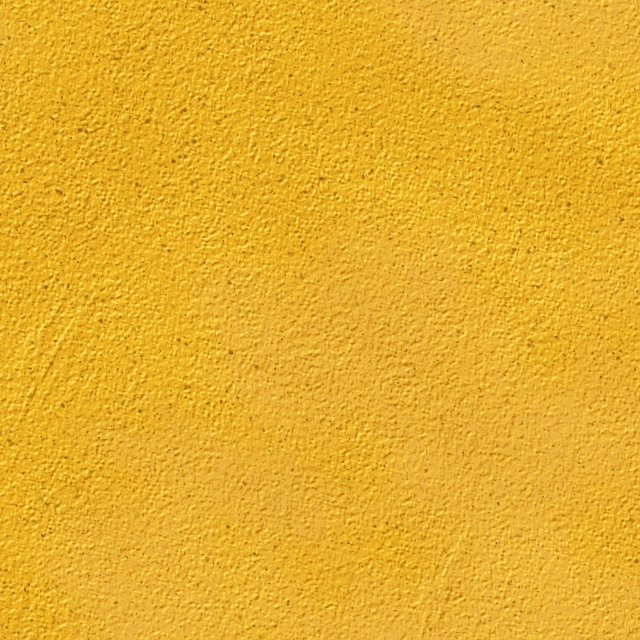
Reproduce this texture procedurally as a WebGL 2 fragment shader.

```glsl
#version 300 es
precision highp float;
// Golden yellow rough plaster with fine lit grain, soft patches, pits and trowel drags.

#define GRAIN_FREQ 215.0
#define GRAIN_GAIN 4.9
#define CLUMP_FREQ 15.0
#define PATCH_FREQ 3.4
#define PATCH_TONE 1.2
#define PIT_FREQ 105.0
#define PIT_CHANCE 0.32
#define DRAG_DEPTH 0.42
#define LIGHT_DIR vec2(-0.6, 0.8)

uniform vec2 u_resolution;
out vec4 fragColor;

const vec3 SHADOW = vec3(0.75, 0.485, 0.045);
const vec3 SHADE  = vec3(0.86, 0.62, 0.105);
const vec3 BASE   = vec3(0.91, 0.69, 0.125);
const vec3 PALE   = vec3(0.91, 0.70, 0.225);
const vec3 LIGHT  = vec3(0.95, 0.76, 0.185);
const vec3 GLINT  = vec3(0.97, 0.86, 0.36);
const vec3 PIT    = vec3(0.56, 0.34, 0.03);

float hash(vec2 p) {
    return fract(sin(dot(p, vec2(127.1, 311.7))) * 43758.5);
}

float noise(vec2 p) {
    vec2 cell = floor(p), f = fract(p);
    f = f * f * (3.0 - 2.0 * f);
    float low  = mix(hash(cell), hash(cell + vec2(1.0, 0.0)), f.x);
    float high = mix(hash(cell + vec2(0.0, 1.0)), hash(cell + 1.0), f.x);
    return mix(low, high, f.y);
}

vec2 rotate(vec2 p, float angle) {
    float c = cos(angle), s = sin(angle);
    return vec2(c * p.x + s * p.y, c * p.y - s * p.x);
}

float fbm(vec2 p) {
    float sum = 0.0, weight = 0.5;
    for (int i = 0; i < 5; i++) {
        sum += weight * noise(p);
        p = rotate(p, 0.9) * 2.03 + 17.3;
        weight *= 0.5;
    }
    return sum / 0.96875;
}

// Fine broken grooves left by a trowel along a slightly bent stroke.
float drag(vec2 p, vec2 centre, vec2 halfSize, float angle) {
    vec2 q = rotate(p - centre, angle);
    q.y += 0.8 * q.x * q.x;
    float mask = 1.0 - smoothstep(0.4, 1.0, length(q / halfSize));
    float groove = noise(vec2(q.x * 14.0, q.y * 150.0) + centre * 70.0);
    return mask * smoothstep(0.35, 0.75, groove);
}

float surfaceHeight(vec2 p) {
    vec2 warp = vec2(noise(p * 70.0), noise(p * 70.0 + 31.7)) * 0.6;
    vec2 g = rotate(p, 0.45) * GRAIN_FREQ + warp;
    float h = 0.62 * noise(g) + 0.36 * noise(rotate(g, 1.1) * 1.7 + 9.2);
    h += DRAG_DEPTH * drag(p, vec2(0.075, 0.455), vec2(0.16, 0.045), 1.08);
    h += DRAG_DEPTH * drag(p, vec2(0.69, 0.085), vec2(0.13, 0.032), 1.2);
    return h;
}

// Scattered dark holes, each jittered inside its own cell.
float pits(vec2 p, float chance) {
    vec2 q = p * PIT_FREQ + 0.35 * vec2(noise(p * 190.0), noise(p * 190.0 + 53.0));
    vec2 cell = floor(q);
    float cover = 0.0;
    for (int y = -1; y <= 1; y++) {
        for (int x = -1; x <= 1; x++) {
            vec2 id = cell + vec2(x, y);
            vec2 centre = id + vec2(hash(id + 3.1), hash(id + 7.7));
            float radius = mix(0.16, 0.36, pow(hash(id + 5.3), 4.0));
            float spot = 1.0 - smoothstep(radius * 0.3, radius * 1.5, length(q - centre));
            float strength = mix(0.2, 0.95, pow(hash(id + 11.9), 2.0));
            cover = max(cover, spot * strength * step(hash(id), chance));
        }
    }
    return cover;
}

// Five-step ramp; tone is about zero on flat ground.
vec3 plasterColor(float tone, vec3 ground) {
    vec3 c = mix(SHADOW, SHADE, smoothstep(-2.3, -1.3, tone));
    c = mix(c, ground, smoothstep(-1.0, -0.25, tone));
    c = mix(c, LIGHT, smoothstep(0.25, 0.95, tone));
    return mix(c, GLINT, smoothstep(1.15, 2.1, tone));
}

void main() {
    vec2 p = gl_FragCoord.xy / min(u_resolution.x, u_resolution.y);

    // Broad patches: worn pale areas and richer yellow ones
    vec2 broad = rotate(p, -0.5) * vec2(0.75, 1.3) * PATCH_FREQ;
    float worn = smoothstep(0.45, 0.68, fbm(broad + 4.6));
    float shading = fbm(broad * 1.7 + 23.0) - 0.5;

    // Relief lit from the upper left, slightly rougher in some clumps
    vec2 offset = LIGHT_DIR * 0.4 / GRAIN_FREQ;
    float slope = surfaceHeight(p - offset) - surfaceHeight(p + offset);
    float rough = mix(0.85, 1.2, noise(p * CLUMP_FREQ)) * mix(1.08, 0.88, worn);
    float tone = slope * GRAIN_GAIN * rough + shading * PATCH_TONE + 0.02;

    vec3 color = plasterColor(tone, mix(BASE, PALE, worn));
    color.b += 0.02 * worn;
    color = mix(color, PIT, pits(p, PIT_CHANCE * mix(1.0, 0.4, worn)));
    fragColor = vec4(color, 1.0);
}
```
